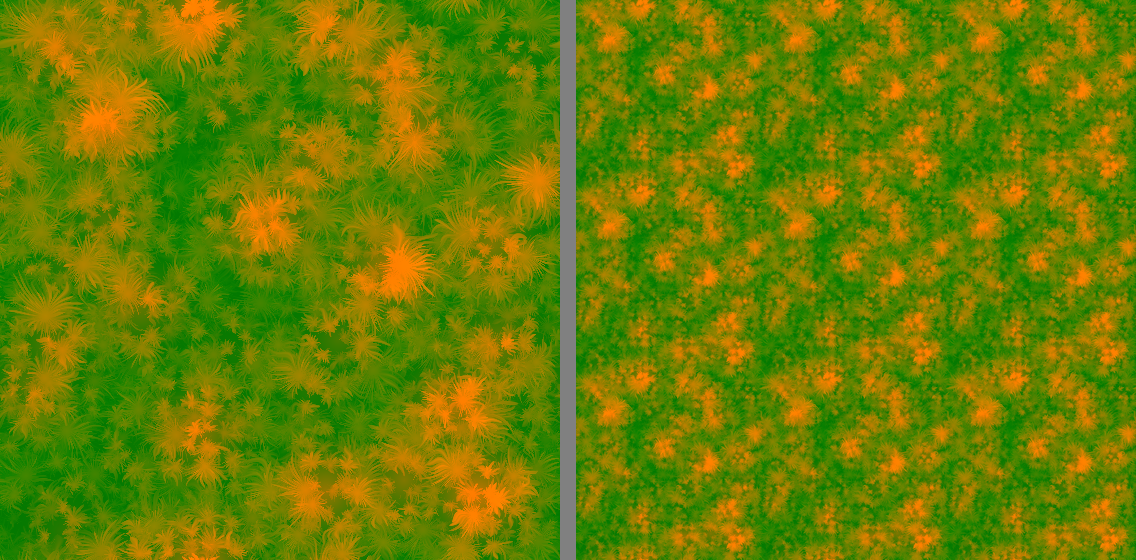
Left, the tile; right, the same tile 3 across and 3 down.
A three.js fragment shader for this texture:

```glsl
#define MOUNDS 6.0        // mounds across the tile
#define TUFTS 10.0        // largest tufts across the tile
#define TUFT_REACH 1.1    // tuft radius in its own cells
#define BLADES 42.0       // blades around the largest tufts
#define CURL 1.8          // sideways bend of the blades
#define DROOP 0.25        // downward bend of the blades
#define FALL 0.42         // height lost from tuft centre to tip
#define BLADE_SHADE 0.42  // brightness spread between blades
#define BLADE_RIDGE 0.9   // darkening towards the blade edges
#define TUFT_SPREAD 0.38  // height spread between tufts
#define RELIEF 1.18       // height of the mounds
#define TAU 6.2831853

varying vec2 vUv;

vec3 hash3(vec3 p) {
  p = fract(p * vec3(0.1031, 0.1030, 0.0973));
  p += dot(p, p.yxz + 33.33);
  return fract((p.xxy + p.yxx) * p.zyx);
}

// Wrapping cellular mounds: xy is the offset from the peak, z the height
vec3 mound(vec2 uv) {
  vec2 p = uv * MOUNDS;
  vec2 cell = floor(p);
  vec3 best = vec3(0.0);
  for (int y = -1; y <= 1; y++) {
    for (int x = -1; x <= 1; x++) {
      vec2 id = cell + vec2(float(x), float(y));
      vec3 rnd = hash3(vec3(mod(id, MOUNDS), 71.0));
      vec2 offset = p - id - mix(vec2(0.1), vec2(0.9), rnd.xy);
      float top = mix(0.3, 1.1, rnd.z) * (1.0 - length(offset));
      if (top > best.z) best = vec3(offset, top);
    }
  }
  return vec3(best.xy, RELIEF * best.z - 0.08);
}

// One ring of tapered blades, as height relative to the tuft centre
float bladeRing(float angle, float r, float count, float seed, vec2 lengths) {
  float s = angle / TAU * count;
  float id = mod(floor(s), count);
  float across = abs(fract(s) - 0.5);
  vec3 rnd = hash3(vec3(id, seed, count));
  float len = mix(lengths.x, lengths.y, rnd.x);
  float halfWidth = 0.85 * sqrt(max(1.0 - r / len, 0.0));
  float mask = smoothstep(0.0, 0.2, halfWidth - across);
  float fibre = 0.04 * sin(2.0 * TAU * s + TAU * rnd.z);
  float shade = BLADE_SHADE * (rnd.y - 0.5) - BLADE_RIDGE * across * across + fibre;
  return shade * smoothstep(0.05, 0.35, r) - FALL * r - 0.7 * (1.0 - mask);
}

// Curved blades around the tuft centre, longest on the outward side
float tuft(vec2 d, float r, float count, vec3 rnd, vec2 outward) {
  float facing = dot(d, outward) / max(r * length(outward), 0.0001);
  float reach = mix(0.55, 1.0, smoothstep(-0.7, 0.5, facing));
  d.y += DROOP * r * r;
  float a = atan(d.y, d.x);
  float phase = rnd.x * TAU;
  a += 0.2 * sin(2.0 * a + phase) + 0.12 * sin(6.0 * r + 3.0 * a + phase);
  float bend = CURL * (rnd.y - 0.5) * r;
  float seed = floor(rnd.z * 200.0);
  float outer = bladeRing(a + bend, r, count, seed, reach * vec2(0.5, 1.0));
  float middle = bladeRing(a - 0.6 * bend + 0.1, r, count - 3.0, seed + 7.0, reach * vec2(0.35, 0.75));
  float inner = bladeRing(a + 0.4 * bend + 0.2, r, count - 5.0, seed + 13.0, reach * vec2(0.2, 0.5));
  return max(outer, max(middle + 0.05, inner + 0.09));
}

// Wrapping layer of scattered tufts standing on the mounds
float tuftLayer(vec2 uv, float cells) {
  vec2 p = uv * cells;
  vec2 cell = floor(p);
  float count = floor(BLADES * TUFTS / cells);
  float top = -1.0;
  for (int y = -1; y <= 1; y++) {
    for (int x = -1; x <= 1; x++) {
      vec2 id = cell + vec2(float(x), float(y));
      vec2 wrapped = mod(id, cells);
      vec3 rnd = hash3(vec3(wrapped, cells));
      vec2 centre = id + mix(vec2(0.15), vec2(0.85), rnd.xy);
      vec3 look = hash3(vec3(wrapped, cells + 50.0));
      vec2 d = (p - centre) / (TUFT_REACH * mix(0.7, 1.0, look.z));
      float r = length(d);
      if (r < 1.0) {
        vec3 ground = mound(centre / cells);
        float base = ground.z + TUFT_SPREAD * (rnd.z - 0.5);
        top = max(top, base + tuft(d, r, count, look, ground.xy));
      }
    }
  }
  return top;
}

void main() {
  float ground = mound(vUv).z;

  // Four sizes of tuft over the ground
  float height = ground - 0.35;
  height = max(height, tuftLayer(vUv, TUFTS));
  height = max(height, tuftLayer(vUv, TUFTS + 5.0));
  height = max(height, tuftLayer(vUv, TUFTS + 11.0));
  height = max(height, tuftLayer(vUv, TUFTS + 18.0));

  // Green hollows rise to orange crowns, with a soft floor
  float red = min(0.5 * (height + sqrt(height * height + 0.012)), 1.0);
  float green = mix(0.51, 0.49, red) + clamp(0.1 * (height - ground), -0.05, 0.05);
  gl_FragColor = vec4(red, green, 0.0, 1.0);
}
```
